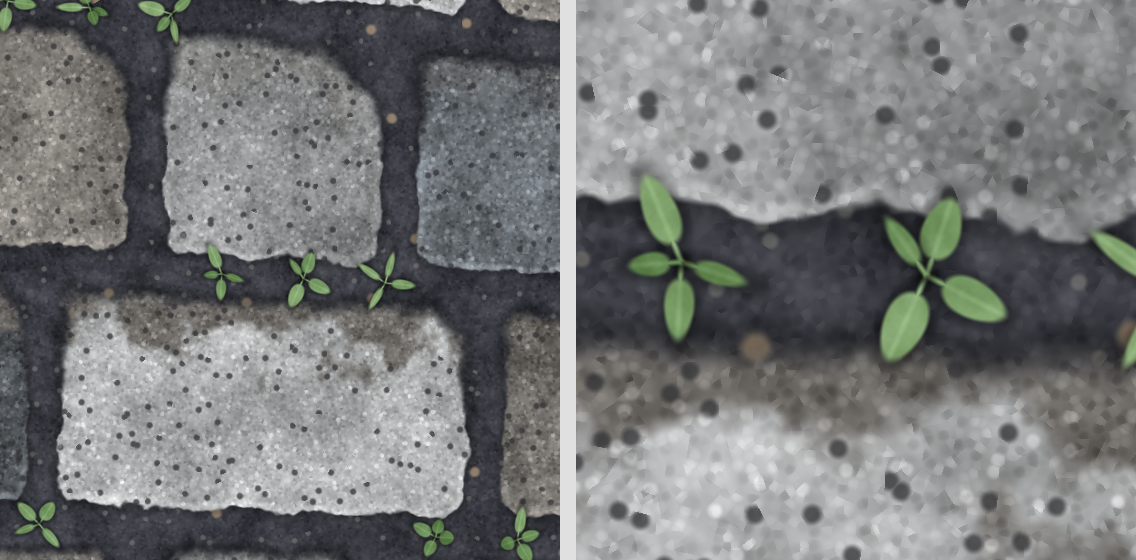
Left: the whole. Right: its middle third, enlarged.
Write a Shadertoy shader that draws this texture.

```glsl
const float ROW_PITCH = 0.455;
const float FIRST_JOINT = 0.05;

struct Stone { vec2 id; vec2 local; vec2 extent; float odd; float dist; };

vec2 hash2(vec2 p) {
    vec3 q = fract(p.xyx * vec3(0.1031, 0.1030, 0.0973));
    q += dot(q, q.yzx + 33.33);
    return fract((q.xx + q.yz) * q.zy);
}

// Layered sines, roughly -1 to 1
float waves(vec2 p) {
    float sum = 0.0, amp = 0.5;
    for (int i = 0; i < 5; i++) {
        p = mat2(1.4, 1.1, -1.1, 1.4) * p + 1.7;
        sum += amp * sin(p.x + 1.5 * sin(p.y));
        amp *= 0.6;
    }
    return sum;
}

// Cellular noise: distance to the nearest point and its random value
vec2 cells(vec2 p) {
    vec2 base = floor(p), best = vec2(9.0, 0.0);
    for (int y = -1; y <= 1; y++)
    for (int x = -1; x <= 1; x++) {
        vec2 cell = base + vec2(x, y);
        vec2 rnd = hash2(cell);
        float d = length(cell + rnd - p);
        if (d < best.x) best = vec2(d, hash2(cell + 71.0).x);
    }
    return best;
}

float grain(vec2 p) {
    vec2 c = cells(p);
    return (c.y - 0.5) * (1.0 - smoothstep(0.15, 0.8, c.x));
}

// Sparse round dots on a share of the cells
float dots(vec2 p, float share, float radius) {
    vec2 c = cells(p);
    return step(c.y, share) * (1.0 - smoothstep(radius * 0.4, radius, c.x));
}

float jointSlope(float y) { return 0.03 + 0.05 * y; }

// Tilted rows of alternately wide and narrow blocks
Stone layStone(vec2 p) {
    Stone s;
    float y = (p.y + (p.x - 0.5) * jointSlope(p.y) - FIRST_JOINT) / ROW_PITCH;
    s.odd = mod(floor(y), 2.0);
    vec2 size = vec2(mix(0.785, 0.454, s.odd), ROW_PITCH);
    float x = (p.x - mix(0.078, 0.26, s.odd)) / size.x;
    s.id = floor(vec2(x, y));
    s.local = (fract(vec2(x, y)) - 0.5) * size;
    vec2 rnd = hash2(s.id + 20.0);
    s.extent = 0.5 * size - vec2(0.026, 0.031) - 0.012 * rnd;
    float radius = 0.035;
    vec2 b = abs(s.local) - s.extent + radius;
    s.dist = length(max(b, 0.0)) + min(max(b.x, b.y), 0.0) - radius;
    float worn = dot(s.local - s.extent, vec2(0.62, 0.78)) + 0.02 + 0.06 * rnd.x;
    s.dist = max(s.dist, worn);
    return s;
}

vec3 stoneColor(Stone s, vec2 p, float grit) {
    float side = sin(s.id.x) * (1.0 - 2.0 * s.odd);
    float light = 0.49 + mix(0.18, 0.07, s.odd) * cos(2.1 * s.id.x) + 0.05 * side;
    light += 0.09 * waves(p * 9.0) + 0.04 * waves(p * 38.0) + grit;
    light -= 0.3 * s.odd * s.local.x;
    // Pale lip along the lower edge
    float lip = 1.0 - smoothstep(0.0, 0.011, abs(s.dist + 0.008));
    light += 0.1 * lip * (1.0 - smoothstep(-0.14, -0.02, s.local.y));
    vec3 tint = mix(vec3(0.96, 1.0, 1.035), vec3(1.06, 1.0, 0.93), 0.3 + 0.5 * side);
    vec3 col = light * tint;
    // Brown stain settled on the upper part
    float stain = smoothstep(0.0, 0.06, s.local.y - 0.08 + 0.075 * waves(p * 13.0));
    vec3 stainColor = vec3(0.38, 0.365, 0.345) + grit + 0.05 * waves(p * 30.0);
    col = mix(col, stainColor, stain * mix(0.85, 0.3, s.odd));
    // Dark pits and bright crystals
    col = mix(col, vec3(0.2, 0.2, 0.21), 0.75 * dots(p * 58.0, 0.13, 0.45));
    return col + 0.13 * dots(p * 85.0 + 9.0, 0.1, 0.5);
}

vec3 mudColor(vec2 p, float grit) {
    vec3 col = mix(vec3(0.175, 0.18, 0.205), vec3(0.28, 0.285, 0.315), 0.5 + 0.5 * waves(p * 18.0));
    col += 0.5 * grit;
    col = mix(col, vec3(0.5, 0.49, 0.47), 0.6 * dots(p * 60.0 + 5.0, 0.06, 0.4));
    return mix(col, vec3(0.66, 0.57, 0.47), 0.8 * dots(p * 28.0 + 3.0, 0.025, 0.35));
}

// Leaf with a thin stem, growing from the origin along x
float leaf(vec2 p, float len, float wid) {
    float t = p.x / len;
    wid *= 1.25 - 0.45 * clamp(t, 0.0, 1.0);
    float blade = (length(vec2((t - 0.62) / 0.4, p.y / wid)) - 1.0) * wid;
    float stem = max(abs(p.y) - 0.0015, abs(p.x - 0.25 * len) - 0.25 * len);
    return min(blade, stem);
}

vec3 addSprig(vec3 col, vec2 p, float seed, float blur) {
    for (int k = 0; k < 4; k++) {
        vec2 rnd = hash2(vec2(seed, float(k)) + 40.0);
        float a = seed * 2.4 + float(k) * 1.7 + rnd.x;
        vec2 q = mat2(cos(a), -sin(a), sin(a), cos(a)) * p;
        float d = leaf(q, 0.03 + 0.03 * rnd.y, 0.006 + 0.007 * rnd.x);
        col *= 1.0 - 0.3 * (1.0 - smoothstep(0.0, 0.008, d));
        float vein = 1.0 - smoothstep(0.0, 0.003, abs(q.y));
        vec3 green = mix(vec3(0.34, 0.48, 0.27), vec3(0.54, 0.67, 0.46), rnd.y) + 0.06 * vein;
        green += 0.05 * waves(p * 60.0);
        col = mix(col, green, 1.0 - smoothstep(-blur, blur, d));
    }
    return col;
}

void mainImage(out vec4 fragColor, in vec2 fragCoord) {
    vec2 p = fragCoord / iResolution.y;
    float blur = max(1.0 / iResolution.y, 0.0015);
    float grit = 0.17 * grain(p * 150.0) + 0.13 * grain(p * 70.0 + 30.0);

    // Stones: crisp below, sinking softly into the mud above
    vec2 warp = vec2(waves(p * 17.0), waves(p * 19.0 + 40.0));
    Stone s = layStone(p + 0.009 * warp);
    float soft = mix(0.004, 0.028, smoothstep(-0.05, 0.17, s.local.y));
    float cover = 1.0 - smoothstep(-soft, blur, s.dist);
    vec3 mud = mudColor(p, grit) * (0.78 + 0.22 * smoothstep(0.0, 0.018, s.dist));
    vec3 col = mix(mud, stoneColor(s, p, grit), cover);

    // Weeds rooted along the row joints
    for (int i = 0; i < 9; i++) {
        float n = float(i);
        float x = fract(n * 0.618 + 0.07);
        float y = FIRST_JOINT + ROW_PITCH * mod(n, 3.0);
        y -= (x - 0.5) * jointSlope(y);
        col = addSprig(col, p - vec2(x, y), n, blur);
    }
    fragColor = vec4(clamp(col, 0.0, 1.0), 1.0);
}
```
